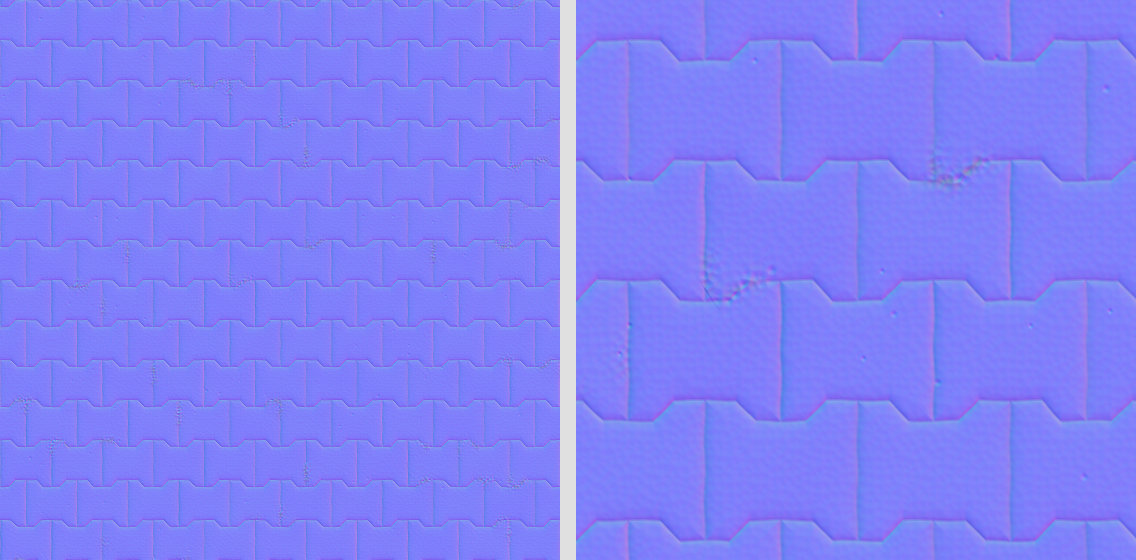
Left: the whole. Right: its middle third, enlarged.
This texture map is drawn by a WebGL 2 fragment shader. Its source:

```glsl
#version 300 es
precision highp float;
// Normal map of interlocking bone-shaped pavers, 11 across and 14 down.

uniform vec2 u_resolution;
out vec4 fragColor;

float hash(vec2 p) {
    vec3 q = fract(p.xyx * vec3(0.1031, 0.103, 0.0973));
    q += dot(q, q.yzx + 33.33);
    return fract((q.x + q.y) * q.z);
}

// Cellular noise: x = distance to the nearest point, y = its random id
vec2 cells(vec2 p) {
    vec2 base = floor(p);
    vec2 best = vec2(9.0, 0.0);
    for (int j = -1; j <= 1; j++) {
        for (int i = -1; i <= 1; i++) {
            vec2 c = base + vec2(i, j);
            vec2 point = c + 0.15 + 0.7 * vec2(hash(c), hash(c + 71.0));
            float d = length(p - point);
            if (d < best.x) best = vec2(d, hash(c + 137.0));
        }
    }
    return best;
}

// Stepped joint between two rows; it bulges up at the ends of the pavers below
float seam(float x, float n) {
    float d = abs(fract(x + 0.5 * mod(n, 2.0)) - 0.5);
    return n + 0.085 * clamp((0.27 - d) / 0.065, -1.0, 1.0);
}

// x = distance to the row joints, y = distance to the end joint,
// zw = id of the end joint
vec4 paver(vec2 p) {
    p += 0.0004 * sin(p.yx * vec2(171.0, 153.0) + 2.0 * sin(p * 67.0));
    vec2 q = p * vec2(11.0, 14.0) + vec2(-0.01, 0.09);
    float n = floor(q.y + 0.5);
    n += step(seam(q.x, n), q.y);
    float rowEdge = min(seam(q.x, n) - q.y, q.y - seam(q.x, n - 1.0)) / 14.0;
    float x = q.x + 0.5 * mod(n, 2.0);
    return vec4(rowEdge, abs(fract(x) - 0.5) / 11.0, floor(x), n);
}

// Sparse patches where the edges have crumbled
float chipping(vec2 p, float edge) {
    vec2 c = cells(p * 17.0);
    return step(0.86, c.y) * (1.0 - smoothstep(0.1, 0.5, c.x)) * exp(-edge / 0.004);
}

float height(vec2 p) {
    vec4 b = paver(p);
    float edge = min(b.x, b.y);

    // Soft bevel and narrow crack
    float h = -0.0008 * exp(-edge / 0.005) - 0.0003 * exp(-edge / 0.0014);

    // Fine grain, rougher on crumbled edges
    h += cells(p * 190.0).x / 190.0 * mix(0.035, 0.4, chipping(p, edge));

    // Scattered pits
    vec2 pit = cells(p * 45.0);
    float radius = 0.0015 + 0.04 * max(pit.y - 0.95, 0.0);
    h -= 0.0005 * step(0.95, pit.y) * (1.0 - smoothstep(0.0, radius, pit.x / 45.0));

    // Gentle unevenness of the ground
    return h + 0.0002 * sin(p.x * 31.0 + 2.0 * sin(p.y * 23.0)) * sin(p.y * 37.0);
}

void main() {
    vec2 p = gl_FragCoord.xy / u_resolution;
    vec2 e = vec2(0.0009, 0.0);
    vec2 slope = vec2(height(p + e.xy) - height(p - e.xy),
                      height(p + e.yx) - height(p - e.yx)) / (2.0 * e.x);

    vec4 b = paver(p);
    float edge = min(b.x, b.y);

    // Each end joint differs in depth and leans to one side
    float nearEnd = exp(-b.y / 0.006) * smoothstep(0.0, 0.004, b.x);
    slope.x *= mix(1.0, 0.45 + 0.9 * hash(b.zw), nearEnd);
    slope.x -= 0.24 * (hash(b.zw + 19.0) - 0.5) * exp(-b.y / 0.002);

    // Slight tilt of each paver
    vec2 id = vec2(b.z + step(0.5, fract(p.x * 11.0 - 0.01 + 0.5 * mod(b.w, 2.0))), b.w);
    slope += 0.016 * (vec2(hash(id + 5.0), hash(id + 43.0)) - 0.5);

    vec3 color = 0.5 + 0.5 * normalize(vec3(-slope, 1.0));
    color.b -= 0.017 + 0.07 * exp(-edge / 0.0018);

    // Dull specks in the crumbled edges
    float speck = chipping(p, edge) * step(0.6, cells(p * 190.0).y);
    color = mix(color, vec3(0.5, 0.5, 0.68), 0.55 * speck);
    fragColor = vec4(color, 1.0);
}
```
